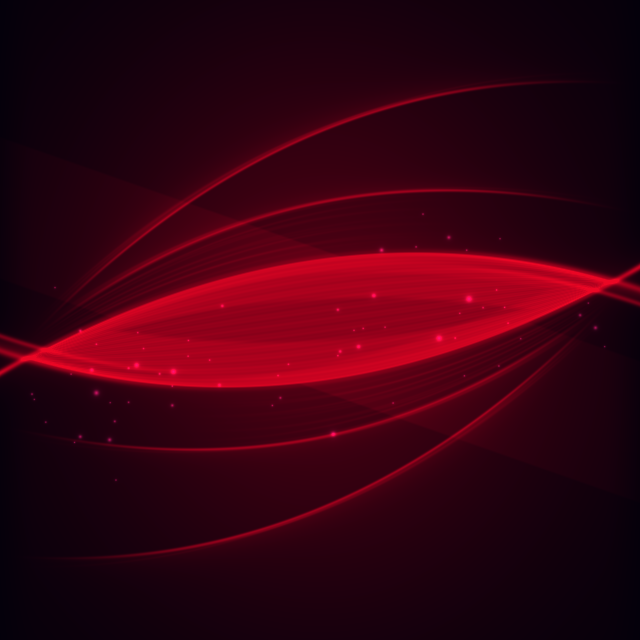
Give the GLSL for this background, as a Shadertoy shader.

```glsl
// Two mirrored sets of silky red arcs around a glowing lens on a dark plum ground.
// One scalar light level is summed from arcs and veils, then mapped to colour;
// the lower half repeats the upper one by a half turn about the centre.

float hash(float n) { return fract(sin(n * 12.9898) * 43758.5453); }

// Heights at x of the lens edge, the middle arc and the upper arc
vec3 arcs(float x) {
    float m = x - 0.7, u = x - 0.9;
    return vec3(0.417 + x * (0.576 - x * (0.425 + 0.02 * x)),
                0.702 - m * m * (0.45 - 0.15 * m),
                0.872 - u * u * (0.43 - 0.14 * u));
}

float line(float d, float width) { return exp(-d * d / (width * width)); }

// Crisp lower rim, fine strands and a soft veil fading upward
float ribbon(float d, float x, float veilWidth) {
    float light = 0.27 * line(d, 0.0022);
    light += 0.13 * smoothstep(-0.004, 0.003, d) * exp(-max(d, 0.0) / veilWidth);
    for (float i = 1.0; i < 6.0; i++) {
        float offset = veilWidth * (0.32 * i - 0.3) * (0.6 + 0.5 * sin(3.0 * x + 0.7 * i));
        light += 0.05 * line(d - offset, 0.0018);
    }
    return light;
}

// Every strand of the upper half
float strands(vec2 p) {
    vec3 height = arcs(p.x);
    vec3 slope = (arcs(p.x + 0.005) - arcs(p.x - 0.005)) / 0.01;
    vec3 d = (p.y - height) / sqrt(1.0 + slope * slope);
    float leftFade = smoothstep(0.04, 0.25, p.x);
    float light = ribbon(d.z, p.x, 0.018) * leftFade * (1.0 - smoothstep(0.6, 0.99, p.x));
    light += 0.8 * ribbon(d.y, p.x, 0.012) * leftFade * (1.0 - smoothstep(0.65, 1.0, p.x));

    // Fan of threads between the lens and the middle arc
    float fanFade = smoothstep(0.03, 0.2, p.x) * (1.0 - smoothstep(0.3, 0.75, p.x));
    for (float i = 1.0; i < 12.0; i++) {
        float y = mix(height.x, height.y, i / 12.0 + 0.04 * sin(i * 2.3 + p.x * 4.0));
        light += (0.02 + 0.05 * hash(i)) * fanFade * line((p.y - y) * 0.9, 0.0018);
    }

    // Lens rim, brightest where it leaves the canvas, with a split tail
    light += (0.1 + 0.55 * exp(-p.x * 9.0)) * line(d.x, 0.0045);
    float tail = smoothstep(0.6, 0.95, p.x);
    light += 0.3 * tail * line(d.x, 0.006);
    light += 0.35 * tail * line(d.x + 0.022, 0.004);
    light += 0.12 * tail * line(d.x + 0.01, 0.011);
    return light + 0.07 * exp(-abs(d.x) / 0.02);
}

// Fill of the lens: bright rims stepping down to a dark core
vec2 lens(vec2 p) {
    float top = arcs(p.x).x - p.y;
    float bottom = p.y - 1.0 + arcs(1.0 - p.x).x;
    float inset = min(top, bottom);
    float across = bottom / max(top + bottom, 0.01);
    float level = 0.78 - 0.07 * smoothstep(0.0, 0.04, inset);
    level -= 0.05 * smoothstep(0.022, 0.03, inset + 0.012 * sin(p.x * 6.0));

    vec2 q = p - 0.5;
    float core = 0.034 - 0.32 * q.x * q.x - abs(q.y - 0.05 * q.x);
    level -= 0.1 * smoothstep(-0.004, 0.006, core);
    level += 0.018 * sin(across * 75.0 + 4.0 * p.x) + 0.012 * sin(across * 190.0);

    // Dim folds under the far end of each rim
    level -= 0.15 * smoothstep(0.55, 0.85, p.x) * line(top - 0.014, 0.007);
    level -= 0.15 * smoothstep(0.55, 0.85, 1.0 - p.x) * line(bottom - 0.014, 0.007);
    return vec2(level, smoothstep(-0.001, 0.003, inset));
}

// Scattered pink sparks, most of them tiny
float sparks(vec2 p) {
    float light = 0.0;
    for (float i = 1.0; i < 65.0; i++) {
        float x = 0.05 + 0.92 * hash(i);
        float spread = hash(i + 71.3) + hash(i + 133.7) - 1.0;
        vec2 centre = vec2(x, 0.48 + 0.19 * spread + 0.17 * (x - 0.5));
        float size = 0.0013 + 0.0035 * pow(hash(i + 211.1), 4.0);
        float r = length(p - centre) / size;
        light += (0.35 + size * 110.0) * (0.75 * exp(-r * r) + 0.4 * exp(-r * 0.9));
    }
    return light;
}

void mainImage(out vec4 fragColor, in vec2 fragCoord) {
    vec2 p = fragCoord / iResolution.xy;
    vec2 q = p - 0.5;

    // Ground glow and the slanted lighter band
    float glow = exp(-dot(q * q, vec2(6.5, 4.8)));
    float band = 1.0 - smoothstep(0.108, 0.113, abs(q.y + 0.35 * q.x));
    float light = 0.01 + 0.27 * glow + 0.075 * band * (0.25 + 0.75 * glow);
    light *= smoothstep(0.0, 0.12, 0.56 - abs(q.x));

    vec2 fill = lens(p);
    light = mix(light, fill.x, fill.y);
    light += (strands(p) + strands(1.0 - p)) * (1.0 - 0.55 * fill.y);
    light = min(light, 0.92);

    vec3 color = vec3(light, 0.04 * pow(light, 6.0), 0.04 + 0.11 * light);
    color += vec3(0.75, 0.08, 0.38) * sparks(p);
    fragColor = vec4(clamp(color, 0.0, 1.0), 1.0);
}
```
